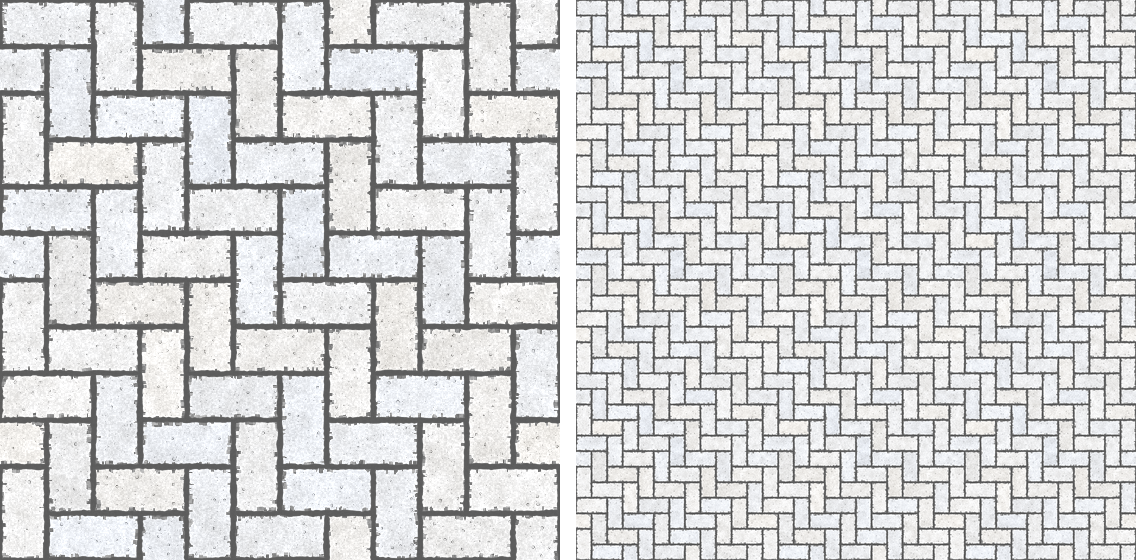
Left, the tile; right, the same tile 3 across and 3 down.
Give the GLSL for this texture, as a Shadertoy shader.

```glsl
// Worn pale bricks in a herringbone weave on a 12 x 12 cell grid, set in dark grout.
// Each cell finds its brick from a diagonal index modulo 4; all noise is seeded by the
// wrapped brick position and runs in brick space, so the tile is seamless.

const float CELLS = 12.0;

vec3 hash3(vec2 cell, float seed) {
    uvec3 v = uvec3(floor(vec3(cell, seed)) + 4096.0);
    v = v * 1664525u + 1013904223u;
    v.x += v.y * v.z; v.y += v.z * v.x; v.z += v.x * v.y;
    v ^= v >> 16u;
    v.x += v.y * v.z; v.y += v.z * v.x; v.z += v.x * v.y;
    return vec3(v >> 8u) / exp2(24.0);
}

float noise(vec2 p, float seed) {
    vec2 c = floor(p), f = p - c;
    f *= f * (3.0 - 2.0 * f);
    vec2 o = vec2(1, 0);
    return mix(mix(hash3(c, seed).x, hash3(c + o, seed).x, f.x),
               mix(hash3(c + o.yx, seed).x, hash3(c + 1.0, seed).x, f.x), f.y);
}

// Distance inside one brick side: x to the rough edge, y to the edge behind its chips
vec2 wornSide(float depth, float along, float seed) {
    float edge = depth - 0.036 - 0.03 * noise(vec2(along * 4.0, 0), seed)
                       - 0.022 * noise(vec2(along * 17.0, 5), seed);
    float chip = 0.0;
    for (float i = 0.0; i < 3.0; i++) {
        float u = along * (4.0 + 4.0 * i) + 0.37 * i;
        vec3 h = hash3(vec2(floor(u), i), seed);
        float span = 0.3 + 0.6 * h.z;
        float block = smoothstep(0.0, 0.06, fract(u)) * smoothstep(span + 0.06, span, fract(u));
        chip = max(chip, step(h.x, 0.17) * block * (0.02 + 0.075 * h.y));
    }
    return vec2(edge, edge - chip);
}

// Small round pits: a dark broken ring around a slightly shaded floor
float pits(vec2 p, float seed) {
    vec2 c = floor(p);
    vec3 h = hash3(c, seed);
    vec2 v = p - c - 0.32 - 0.36 * h.yz;
    float radius = 0.07 + 0.1 * h.y;
    float r = length(v * vec2(1.0, 0.8 + 0.4 * h.z));
    float ring = smoothstep(0.07, 0.01, abs(r - radius));
    ring *= 0.55 + 0.45 * sin(atan(v.y, v.x) + 40.0 * h.z);
    return step(h.x, 0.17) * (ring + 0.2 * smoothstep(radius, radius - 0.05, r));
}

void mainImage(out vec4 fragColor, in vec2 fragCoord) {
    vec2 p = fragCoord / iResolution.xy * CELLS;
    float px = CELLS / iResolution.y;

    // Herringbone: 0, 1 are the halves of a lying brick; 2, 3 those of a standing one
    vec2 cell = floor(p);
    float k = mod(cell.x - cell.y + 3.0, 4.0);
    bool lying = k < 1.5;
    vec2 base = cell;
    if (k == 1.0) base.x -= 1.0;
    if (k == 2.0) base.y -= 1.0;
    vec2 size = lying ? vec2(2, 1) : vec2(1, 2);
    vec2 q = p - base - 0.5 * size;
    vec2 id = mod(base, CELLS);
    float seed = id.x + CELLS * id.y;

    // Worn outline
    vec2 depth = 0.5 * size - abs(q);
    vec2 dx = wornSide(depth.x, q.y, seed + (q.x > 0.0 ? 200.0 : 400.0));
    vec2 dy = wornSide(depth.y, q.x, seed + (q.y > 0.0 ? 600.0 : 800.0));
    vec2 d = min(dx, dy);
    float crustMask = smoothstep(-0.7 * px, 0.7 * px, d.x);
    float bodyMask = smoothstep(-0.7 * px, 0.7 * px, d.y);

    // Grout, a little lighter where it meets the brick
    float grain = noise(q * 31.0, seed + 1000.0) - 0.5;
    vec3 color = vec3(0.365 + 0.02 * grain + 0.07 * smoothstep(-0.025, 0.0, d.x));

    // Blocky broken crust
    float flake = hash3(floor(q * 13.0), seed + 1200.0).x;
    vec3 crust = vec3(0.43 + 0.32 * flake + 0.12 * grain);
    color = mix(color, crust, crustMask);

    // Brick face: warm or cool tint, stains, grain, speckles and pits
    vec3 pick = hash3(id, 1400.0);
    vec3 face = mix(vec3(0.945, 0.935, 0.92), vec3(0.92, 0.935, 0.96), pick.x);
    face += 0.035 * (pick.y - 0.4);
    float stain = 0.6 * noise(q * 3.0, seed + 1600.0) + 0.4 * noise(q * 8.0, seed + 1800.0);
    face -= vec3(0.10, 0.105, 0.115) * (stain - 0.45);
    face += 0.11 * grain + 0.06 * (hash3(floor(q * 43.0), seed + 2000.0).x - 0.5);
    vec3 dot3 = hash3(floor(q * 15.0), seed + 2200.0);
    float speck = smoothstep(0.3, 0.1, length(fract(q * 15.0) - 0.3 - 0.4 * dot3.yz));
    face -= 0.16 * speck * step(dot3.x, 0.09);
    face -= 0.34 * pits(q * 5.0, seed + 2400.0);

    // Pale rim along the broken edge
    face += 0.05 * smoothstep(0.06, 0.01, d.y);
    color = mix(color, face, bodyMask);

    fragColor = vec4(clamp(color, 0.0, 1.0), 1.0);
}
```
